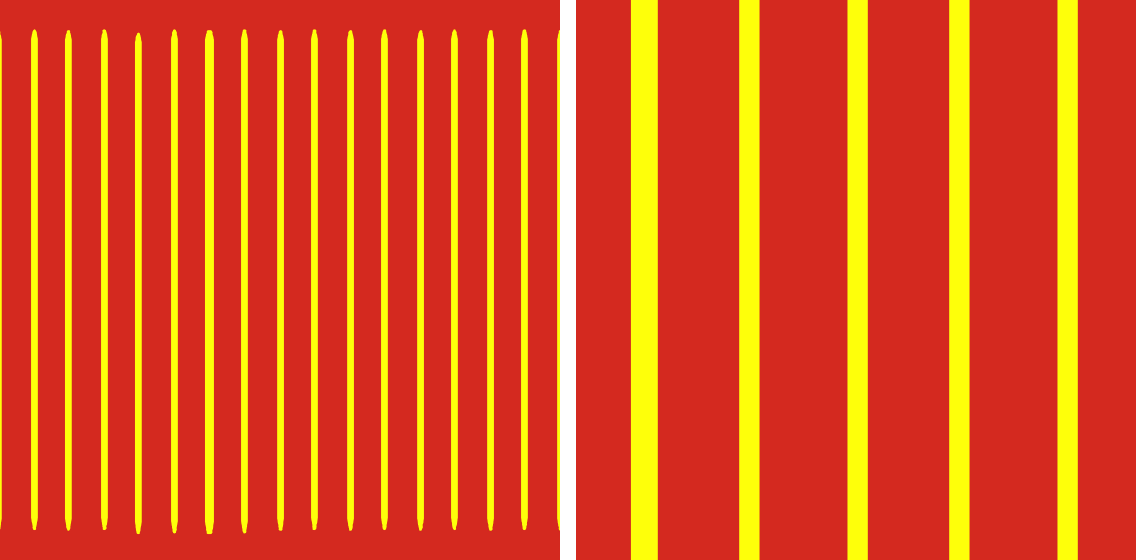
Left: the whole. Right: its middle third, enlarged.
Reproduce this pattern procedurally as a three.js fragment shader.

```glsl
// Sixteen pitches of slim yellow staves on red, each with roughly tapered ends.
// The nearest stave is found by rounding; its nudge, width and length follow from
// its index, and gradient noise roughens only the tapers of its distance field.
varying vec2 vUv;

const vec3 RED = vec3(0.83, 0.16, 0.12);
const vec3 YELLOW = vec3(0.995, 1.0, 0.04);

const float PITCH = 1.0 / 16.0;
const float NUDGE = PITCH / 64.0;
const float HALF_WIDTH = 0.00605;
const float WIDE_HALF_WIDTH = 0.0080;
const float WIDE_INDEX = 6.0;

const float TOP_TIP = 0.9475;
const float BOTTOM_TIP = 0.0535;
const float TOP_TAPER = 0.017;
const float BOTTOM_TAPER = 0.022;
const float TIP_SHRINK = 0.0035;
const float TIP_RADIUS = 0.0023;
const float ROUGHNESS = 0.0016;
const float ROUGH_SCALE = 230.0;

vec2 hashGradient(vec2 cell) {
  float angle = 6.2832 * fract(sin(dot(cell, vec2(127.1, 311.7))) * 43758.5);
  return vec2(cos(angle), sin(angle));
}

float gradientNoise(vec2 p) {
  vec2 i = floor(p);
  vec2 f = fract(p);
  vec2 u = f * f * f * (f * (f * 6.0 - 15.0) + 10.0);
  vec2 e = vec2(1.0, 0.0);
  float a = dot(hashGradient(i), f);
  float b = dot(hashGradient(i + e.xy), f - e.xy);
  float c = dot(hashGradient(i + e.yx), f - e.yx);
  float d = dot(hashGradient(i + e.xx), f - e.xx);
  return mix(mix(a, b, u.x), mix(c, d, u.x), u.y);
}

// 1 when index lies from first to last, otherwise 0.
float inRange(float index, float first, float last) {
  return step(first - 0.5, index) * step(index, last + 0.5);
}

// Even staves lean left before the wide one and right after it.
float staveCenter(float index) {
  float even = 1.0 - mod(index, 2.0);
  return index * PITCH + NUDGE * (2.0 * even * sign(index - WIDE_INDEX) - 1.0);
}

// Heights of the bottom (x) and top (y) tips.
vec2 staveTips(float index) {
  float even = 1.0 - mod(index, 2.0);
  float bottom = BOTTOM_TIP - 0.0012 * even - 0.0060 * inRange(index, 4.0, 7.0);
  float top = TOP_TIP - 0.0014 * even - 0.0045 * inRange(index, 4.0, 4.0);
  return vec2(bottom, top);
}

// Signed distance to one end: x from the axis, depth inward from the tip.
float taperedEnd(float x, float depth, float halfWidth, float taper, float noise) {
  float grow = clamp(depth / taper, 0.0, 1.0);
  float width = halfWidth - TIP_SHRINK * (1.0 - grow);
  width = min(width + ROUGHNESS * noise * (1.0 - grow), halfWidth);
  vec2 q = vec2(abs(x) - width, -depth) + TIP_RADIUS;
  return length(max(q, 0.0)) + min(max(q.x, q.y), 0.0) - TIP_RADIUS;
}

float stave(vec2 p, float index) {
  float x = p.x - staveCenter(index);
  vec2 tips = staveTips(index);
  float wide = inRange(index, WIDE_INDEX, WIDE_INDEX);
  float halfWidth = mix(HALF_WIDTH, WIDE_HALF_WIDTH, wide);
  float side = step(0.0, x);
  float noise = gradientNoise(vec2(index * 7.37 + side * 3.41, p.y * ROUGH_SCALE));
  float bottom = taperedEnd(x, p.y - tips.x, halfWidth, BOTTOM_TAPER, noise);
  float top = taperedEnd(x, tips.y - p.y, halfWidth, TOP_TAPER, noise);
  return max(bottom, top);
}

// Share of a pixel of the given size lying inside the shape.
float coverage(float dist, float pixel) {
  return clamp(0.5 - dist / pixel, 0.0, 1.0);
}

void main() {
  float index = floor(vUv.x / PITCH + 0.5);
  float pixel = max(fwidth(vUv.x), 0.00001);
  float ink = coverage(stave(vUv, index), pixel);
  gl_FragColor = vec4(mix(RED, YELLOW, ink), 1.0);
}
```
